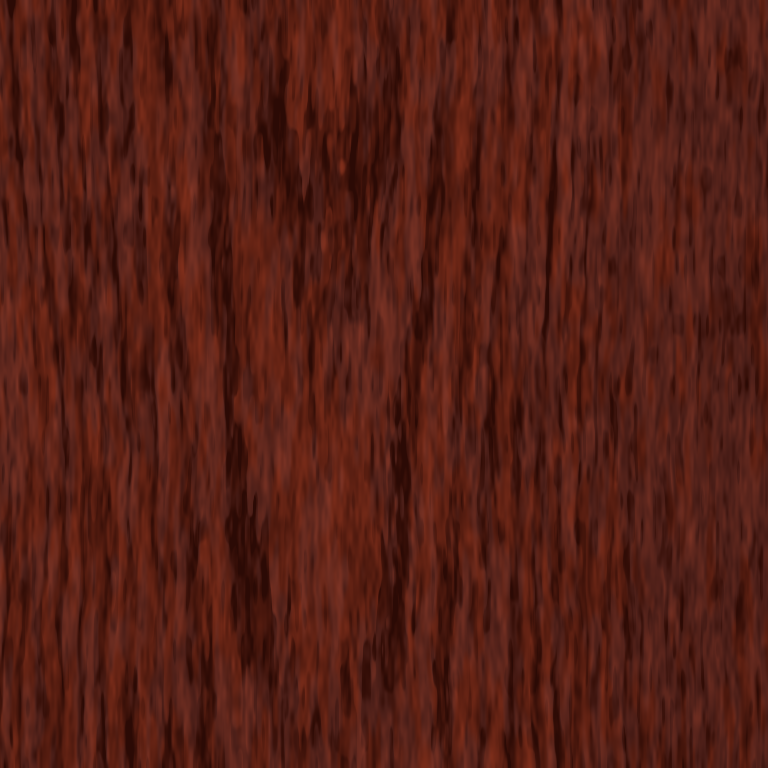
Write a three.js fragment shader that draws this texture.

```glsl
// Dark red-brown oak board with cathedral growth rings and fine vertical pores
varying vec2 vUv;

float hash(vec2 p) {
  vec3 q = fract(vec3(p.xyx) * 0.1031);
  q += dot(q, q.yzx + 33.33);
  return fract((q.x + q.y) * q.z);
}

float noise(vec2 p) {
  vec2 cell = floor(p);
  vec2 f = fract(p);
  f = f * f * (3.0 - 2.0 * f);
  float low = mix(hash(cell), hash(cell + vec2(1.0, 0.0)), f.x);
  float high = mix(hash(cell + vec2(0.0, 1.0)), hash(cell + vec2(1.0, 1.0)), f.x);
  return mix(low, high, f.y);
}

// Noise drawn out along the grain, summed over two octaves
float fibres(vec2 p) {
  return 0.55 * noise(p) + 0.45 * noise(p * vec2(1.8, 2.1) + 17.3);
}

// Nested parabolas opening upwards; one dark porous band per ring
float growthRings(vec2 p) {
  float side = p.x - 0.435 + 0.03 * (noise(p * vec2(3.0, 2.5) + 4.0) - 0.5);
  float away = abs(side) * (side > 0.0 ? 1.15 : 1.0);
  float level = 50.0 * away * away - 1.3 * p.y + 0.1;
  level += 0.3 * (noise(p * vec2(100.0, 9.0)) - 0.5);
  level += 0.26 * (noise(p * vec2(200.0, 32.0) + 9.0) - 0.5);
  float phase = fract(level);
  float outer = smoothstep(0.06, 0.3, away);
  float width = mix(0.4, 0.3, outer);
  float band = smoothstep(0.0, 0.09 + 0.12 * outer, phase);
  band *= 1.0 - smoothstep(width - 0.05, width + 0.1 + 0.2 * outer, phase);
  return band * (0.5 + 0.7 * noise(vec2(floor(level) * 7.3, p.y * 5.0)));
}

void main() {
  vec2 p = vUv;

  // Gentle wander of the grain direction
  vec2 grain = p;
  grain.x += 0.014 * (noise(p * vec2(3.0, 2.0) + 31.0) - 0.5);
  grain.x += 0.004 * (noise(p * vec2(16.0, 12.0)) - 0.5);

  float coarse = fibres(grain * vec2(65.0, 4.0));
  float fine = fibres(grain * vec2(135.0, 20.0) + 50.0);
  float hair = noise(grain * vec2(250.0, 60.0) + 70.0);
  float streak = noise(grain * vec2(32.0, 1.6) + 11.0);

  // Plain, finer wood on the right, where the rings fade out
  float plain = smoothstep(0.74, 0.86, p.x + 0.06 * (streak - 0.5));
  float rings = growthRings(grain) * mix(1.0, 0.3, plain);

  // Short dark pores crowd together inside the rings
  float pore = noise(grain * vec2(190.0, 26.0) + 80.0);
  float pores = smoothstep(0.62, 0.85, pore + 0.2 * rings);

  float tone = 0.7;
  tone += 0.38 * (coarse - 0.5) + 0.72 * (fine - 0.5) + 0.28 * (hair - 0.5);
  tone += 0.12 * (streak - 0.5);
  tone -= rings * 0.38 + pores * 0.26;
  tone -= 0.15 * plain + 0.06 * smoothstep(0.3, 0.0, p.x);

  // Pale streak running up the plain side
  float ray = p.x - 0.895 - 0.012 * (noise(vec2(p.y * 4.0, 3.0)) - 0.5);
  tone += 0.15 * exp(-ray * ray * 9000.0) * smoothstep(0.1, 0.45, p.y) * smoothstep(0.75, 0.6, p.y);

  // Stain colours, with a cooler rosy cast in fine patches
  vec3 darkStain = vec3(0.195, 0.05, 0.025);
  vec3 lightStain = vec3(0.46, 0.165, 0.095);
  vec3 color = mix(darkStain, lightStain, clamp(tone, -0.1, 1.2));
  float rosy = 0.75 * fibres(grain * vec2(80.0, 12.0) + 23.0) + 0.12 + 0.12 * plain;
  color += vec3(0.0, 0.025, 0.042) * smoothstep(0.38, 0.62, rosy) * smoothstep(0.0, 0.4, tone);

  gl_FragColor = vec4(color, 1.0);
}
```
